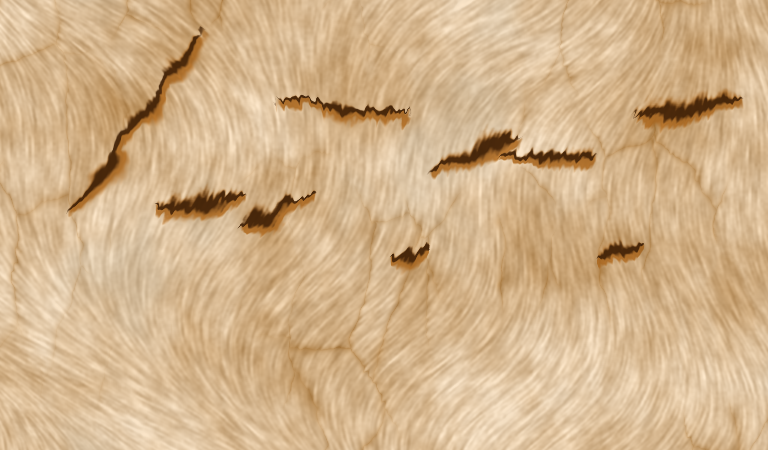
Write a WebGL 2 fragment shader that draws this texture.

```glsl
#version 300 es
precision highp float;

uniform vec2 u_resolution;
out vec4 fragColor;

// Pelt colours
const vec3 CREAM = vec3(0.90, 0.80, 0.67);
const vec3 TAN   = vec3(0.73, 0.56, 0.35);
const vec3 GREY  = vec3(0.76, 0.70, 0.60);
const vec3 RUST  = vec3(0.67, 0.41, 0.13);
const vec3 UMBER = vec3(0.25, 0.13, 0.03);

// Sizes in canvas heights
const vec2  TUFT_DENSITY = vec2(7.5, 3.2);
const float HAIR_DENSITY = 150.0;
const float CLUMP_DENSITY = 38.0;
const float HAIR_STEP = 0.0045;
const int   HAIR_TAPS = 10;
const int   CREASES = 9;
const float CORE_WIDTH = 0.017;
const float RUST_WIDTH = 0.033;
const float HALO_WIDTH = 0.075;

// Tone weights
const float BASE_TONE = 0.72;
const float PATCH_TONE = 0.34;
const float HAIR_TONE = 0.24;
const float SEAM_TONE = 0.50;

vec2 hash2(vec2 c) {
    vec3 q = fract(c.xyx * vec3(0.1031, 0.1030, 0.0973));
    q += dot(q, q.yzx + 33.33);
    return fract((q.xx + q.yz) * q.zy);
}

float grain(vec2 p) {
    vec2 c = floor(p), f = fract(p);
    f = f * f * (3.0 - 2.0 * f);
    float low = mix(hash2(c).x, hash2(c + vec2(1, 0)).x, f.x);
    float high = mix(hash2(c + vec2(0, 1)).x, hash2(c + vec2(1, 1)).x, f.x);
    return mix(low, high, f.y);
}

float layeredSines(vec2 p) {
    float sum = 0.0, amplitude = 0.5;
    for (int i = 0; i < 5; i++) {
        p = mat2(0.8, 0.6, -0.6, 0.8) * p + 1.7;
        sum += amplitude * sin(p.x + 1.3 * sin(0.9 * p.y + float(i)));
        p *= 1.75;
        amplitude *= 0.6;
    }
    return sum;
}

// Direction in which the hair lies, mostly downward
vec2 combing(vec2 p) {
    float a = -1.57 + 0.6 * sin(3.1 * p.x + 2.0 * sin(2.7 * p.y))
            + 0.5 * sin(7.0 * p.y + 4.0 * p.x);
    return vec2(cos(a), sin(a));
}

// Grain smeared along the combing: x = fine hair, y = clumps
vec2 hairs(vec2 p) {
    vec2 sum = vec2(0.0);
    for (int i = 0; i < HAIR_TAPS; i++) {
        sum += vec2(grain(p * HAIR_DENSITY), grain(p * CLUMP_DENSITY + 9.0));
        p += HAIR_STEP * combing(p);
    }
    return (sum / float(HAIR_TAPS) - 0.5) * vec2(4.0, 2.2);
}

// Cellular tufts: x = distance to seam, y = random tone, z = height in tuft
vec3 tufts(vec2 p) {
    vec2 cell = floor(p);
    float nearest = 9.0, second = 9.0, tone = 0.0, height = 0.0;
    for (int y = -1; y <= 1; y++)
    for (int x = -1; x <= 1; x++) {
        vec2 c = cell + vec2(x, y);
        vec2 offset = p - c - 0.1 - 0.8 * hash2(c);
        float d = length(offset);
        if (d < nearest) {
            second = nearest;
            nearest = d;
            tone = hash2(c + 31.0).x - 0.5;
            height = offset.y;
        } else {
            second = min(second, d);
        }
    }
    return vec3(second - nearest, tone, height);
}

// Parted folds: x = dark core, y = rusty fringe, z = wide soft shade
vec3 creases(vec2 p, float swell) {
    vec3 shade = vec3(0.0);
    for (int i = 0; i < CREASES; i++) {
        float k = float(i), lift = sin(2.4 * k + 1.0);
        vec2 centre = vec2(0.30 + 0.155 * k, 0.60 + 0.17 * lift);
        float angle = 0.95 / (1.0 + 2.0 * k) + 0.3 * sin(4.0 * k);
        float halfLength = 0.085 + 0.05 * lift + 0.15 / (1.0 + 2.0 * k);
        float c = cos(angle), s = sin(angle);
        vec2 q = mat2(c, -s, s, c) * (p - centre);
        float t = q.x / halfLength;
        float taper = max(1.0 - t * t, 0.02);
        float ends = smoothstep(0.02, 0.35, taper);
        float core = q.y / (CORE_WIDTH * swell * taper);
        float fringe = (q.y + 0.008) / (RUST_WIDTH * swell * sqrt(taper));
        float halo = q.y / HALO_WIDTH;
        shade = max(shade, vec3(ends * exp(-core * core),
            ends * exp(-fringe * fringe), exp(-0.9 * t * t - halo * halo)));
    }
    return shade;
}

void main() {
    vec2 p = gl_FragCoord.xy / u_resolution.y;
    vec2 hair = hairs(p);
    vec2 wander = vec2(layeredSines(p * 13.0), layeredSines(p * 13.0 + 5.0));
    float patches = layeredSines(p * vec2(5.0, 8.0) + 2.0);

    // Tufts with ragged, broken seams
    vec2 ragged = p + 0.022 * wander + 0.004 * hair.x;
    vec3 tuft = tufts(ragged * TUFT_DENSITY);
    float inside = smoothstep(0.0, 0.2, tuft.x);
    float broken = smoothstep(-0.1, 0.5, layeredSines(p * 7.0 + 11.0));
    float seam = exp(-tuft.x / 0.05) * broken;

    // Folds with feathered rims
    float swell = clamp(0.85 + 0.7 * layeredSines(p * 17.0 + 3.0), 0.3, 1.5);
    vec2 feathered = p + 0.028 * wander + 0.012 * hair.x * vec2(0.3, 1.0);
    vec3 crease = creases(feathered, swell);

    // Lightness of the pelt
    float tone = BASE_TONE + PATCH_TONE * patches;
    tone += inside * (0.3 * tuft.y - 0.16 * tuft.z);
    tone += HAIR_TONE * hair.x + 0.16 * hair.y;
    tone -= SEAM_TONE * seam + crease.z * (0.28 - 0.3 * wander.x);
    vec3 colour = mix(TAN, CREAM, clamp(tone, -0.35, 1.25));

    // Cool undercoat, then the fringe and the dark core
    float cool = smoothstep(0.25, 0.9, layeredSines(p * 6.0 + 23.0));
    colour = mix(colour, GREY, 0.35 * cool);
    colour = mix(colour, RUST, 0.9 * smoothstep(0.2, 0.8, crease.y));
    colour = mix(colour, UMBER, 0.92 * smoothstep(0.1, 0.85, crease.x));
    colour *= 1.0 + 0.05 * hair.x;
    fragColor = vec4(clamp(colour, 0.0, 1.0), 1.0);
}
```
